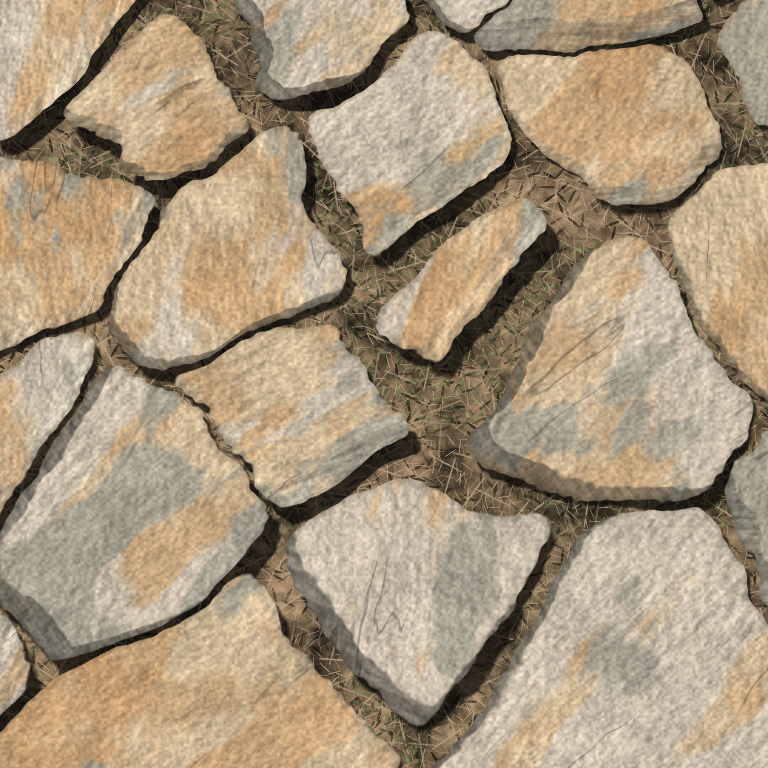
Reproduce this texture procedurally as a three.js fragment shader.

```glsl
// Irregular sunlit flagstones of tan, cream and grey rock laid on soil with straw and weeds.
varying vec2 vUv;

const vec3 CREAM = vec3(0.81, 0.72, 0.59);
const vec3 TAN   = vec3(0.76, 0.64, 0.49);
const vec3 RUST  = vec3(0.76, 0.59, 0.41);
const vec3 PALE  = vec3(0.79, 0.75, 0.69);
const vec3 SLATE = vec3(0.64, 0.62, 0.56);
const vec3 EARTH = vec3(0.36, 0.30, 0.23);
const vec3 STRAW = vec3(0.68, 0.60, 0.48);
const vec3 LEAF  = vec3(0.42, 0.45, 0.29);
const float CELLS_BOTTOM = 2.2;              // stones per canvas width, near and far
const float CELLS_TOP = 4.6;
const float SLANT = 0.6;                     // direction of the long sides
const vec2 STRETCH = vec2(0.86, 1.16);
const float CORNER = 27.0;                   // higher is sharper
const vec2 TO_LIGHT = vec2(-0.010, 0.014);   // also the mean shadow length
const float GRAIN = 0.42;

struct Stone { float edge; vec2 id; };

float hash(vec2 p) { return fract(sin(dot(p, vec2(127.1, 311.7))) * 43758.5453); }
vec2 hash2(vec2 p) { return vec2(hash(p), hash(p + 19.19)); }
mat2 rotation(float a) { return mat2(cos(a), -sin(a), sin(a), cos(a)); }

float noise(vec2 p) {
  vec2 i = floor(p), f = fract(p);
  f = f * f * (3.0 - 2.0 * f);
  return mix(mix(hash(i), hash(i + vec2(1, 0)), f.x),
             mix(hash(i + vec2(0, 1)), hash(i + vec2(1, 1)), f.x), f.y);
}

float fbm(vec2 p) {
  float sum = 0.0, amp = 0.5;
  for (int i = 0; i < 5; i++) {
    sum += amp * noise(p);
    p = rotation(0.5) * p * 2.03 + 7.3;
    amp *= 0.5;
  }
  return sum / 0.97;
}

vec2 noise2(vec2 p) { return vec2(noise(p), noise(p + 41.7)) - 0.5; }
vec2 seedPoint(vec2 cell) { return cell + 0.1 + 0.8 * hash2(cell + 3.0); }

// Voronoi cell with a ragged outline; edge is positive inside the stone.
Stone findStone(vec2 uv) {
  float growth = CELLS_TOP - CELLS_BOTTOM;
  vec2 q = vec2((uv.x - 0.5) * (CELLS_BOTTOM + growth * uv.y),
                CELLS_BOTTOM * uv.y + 0.5 * growth * uv.y * uv.y);
  q = rotation(SLANT) * q * STRETCH;
  q += 0.15 * noise2(q * 2.5) + 0.05 * noise2(q * 8.0) + 0.017 * noise2(q * 30.0);
  vec2 base = floor(q), id = base, center = base;
  float best = 100.0;
  for (int j = -1; j <= 1; j++) for (int i = -1; i <= 1; i++) {
    vec2 cell = base + vec2(i, j), s = seedPoint(cell);
    float d = dot(s - q, s - q);
    if (d < best) { best = d; id = cell; center = s; }
  }
  float sum = 0.00001;
  for (int j = -2; j <= 2; j++) for (int i = -2; i <= 2; i++) {
    if (i == 0 && j == 0) continue;
    vec2 s = seedPoint(id + vec2(i, j));
    sum += exp(-CORNER * dot(0.5 * (s + center) - q, normalize(s - center)));
  }
  float inset = mix(0.004, 0.03, hash(id + 8.0)) + 0.07 * step(0.86, hash(id + 5.0));
  inset += 0.09 * smoothstep(0.5, 0.85, noise(q * 1.7 + 4.0));
  return Stone(-log(sum) / CORNER - inset, id);
}

// Scattered tapering blades at random angles.
float blades(vec2 p, float halfLength, float width) {
  vec2 base = floor(p);
  float mask = 0.0;
  for (int j = -1; j <= 1; j++) for (int i = -1; i <= 1; i++) {
    vec2 cell = base + vec2(i, j), h = hash2(cell);
    vec2 d = p - cell - h;
    float a = 6.283 * hash(cell + 3.7);
    vec2 dir = vec2(cos(a), sin(a));
    float t = clamp(dot(d, dir), -halfLength, halfLength);
    float w = width * (1.0 - 0.7 * abs(t) / halfLength);
    mask = max(mask, (0.2 + 0.8 * h.x) * (1.0 - smoothstep(w, w + 0.06, length(d - dir * t))));
  }
  return mask;
}

vec3 soilColor(vec2 uv) {
  vec3 col = EARTH * (0.05 + 1.1 * fbm(uv * 90.0) + 1.0 * noise(uv * 24.0));
  col = mix(col, EARTH * 0.3, 0.8 * blades(uv * 60.0 + 9.0, 0.5, 0.09));
  col = mix(col, STRAW, 0.75 * blades(uv * 85.0 + 5.0, 0.7, 0.04));
  col = mix(col, STRAW, 0.8 * blades(uv * 34.0, 0.8, 0.008));
  float weeds = smoothstep(0.46, 0.6, noise(uv * 8.0 + 2.0));
  return mix(col, LEAF * (0.3 + noise(uv * 110.0)), weeds * blades(uv * 90.0, 0.35, 0.2));
}

vec3 stoneColor(vec2 uv, Stone s) {
  vec2 h = hash2(s.id + 11.0), k = hash2(s.id + 23.0);
  vec2 along = rotation(0.4 + 1.1 * h.x) * uv + s.id * 3.7;
  // mineral bands and stains
  vec3 col = mix(TAN, CREAM, smoothstep(0.36, 0.54, fbm(uv * 11.0 + s.id * 13.0)));
  col = mix(col, RUST, 0.6 * smoothstep(0.5, 0.62, fbm(along * vec2(6, 12)) + 0.3 * (k.x - 0.5)));
  col = mix(col, PALE, 0.85 * smoothstep(0.53, 0.62, fbm(along * vec2(4, 12) + 31.0) + 0.4 * (h.y - 0.5)));
  col = mix(col, SLATE, 0.9 * smoothstep(0.57, 0.64, fbm(along * vec2(6, 11) + 57.0) + 0.24 * (k.y - 0.5)));
  // side face on one flank, as thick as the offset
  float turn = -1.2 + 3.2 * (k.x - 0.5);
  vec2 flank = vec2(cos(turn), sin(turn));
  Stone beyond = findStone(uv + flank * (0.008 + 0.045 * k.y * k.y + 0.012 * noise(uv * 14.0)));
  float inside = beyond.id == s.id ? beyond.edge : -0.1;
  float layers = fbm(vec2(dot(uv, flank) * 150.0, dot(uv, flank.yx * vec2(-1, 1)) * 18.0));
  vec3 face = mix(col, SLATE, 0.3) * mix(0.68, 1.08, smoothstep(-0.5, 0.6, flank.x)) * (0.68 + 0.58 * layers);
  col = mix(face, col, smoothstep(-0.008, 0.006, inside));
  // rough relief, speckle and broken cracks
  vec2 roughness = vec2(70, 110);
  float relief = fbm(along * roughness) - fbm((along + TO_LIGHT * 0.25) * roughness);
  col *= 1.0 + GRAIN * relief + 0.2 * (noise(uv * 270.0) - 0.5) + 0.24 * (fbm(uv * 26.0) - 0.5);
  float crack = 1.0 - smoothstep(0.0, 0.01, abs(fbm(along * vec2(2, 9) + 77.0) - 0.5));
  return col * (1.0 - 0.25 * crack * smoothstep(0.6, 0.75, noise(uv * 9.0 + 60.0)));
}

void main() {
  Stone here = findStone(vUv);
  Stone lit = findStone(vUv + TO_LIGHT * mix(0.2, 2.0, noise(vUv * 9.0 + 15.0)));
  float shadow = smoothstep(-0.006, 0.012, lit.edge);
  vec3 soil = soilColor(vUv) * mix(1.1, 0.36, shadow);
  float rim = 1.0 - smoothstep(0.0, 0.02 + 0.02 * noise(vUv * 25.0), here.edge);
  vec3 rock = stoneColor(vUv, here) * (1.0 - 0.12 * rim);
  gl_FragColor = vec4(mix(soil, rock, smoothstep(-0.004, 0.005, here.edge)), 1.0);
}
```
